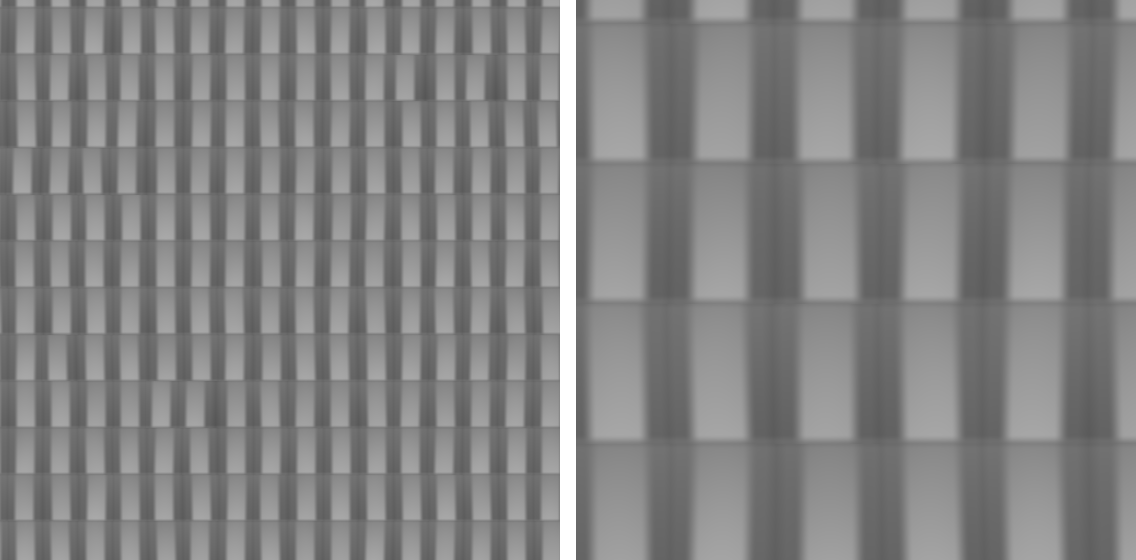
Left: the whole. Right: its middle third, enlarged.
Give the GLSL for this pattern, as a Shadertoy shader.

```glsl
const vec2 TILES = vec2(16.0, 12.0);

// Random pair per tile, wrapping at the canvas edges
vec2 tileHash(vec2 cell) {
    vec2 p = mod(cell, TILES);
    vec3 q = fract(vec3(p.xyx) * vec3(0.1031, 0.1030, 0.0973) + 0.17);
    q += dot(q, q.yzx + 33.33);
    return fract((q.xx + q.yz) * q.zy);
}

// Sideways slip of a tile: slight for most, strong to the left for a few
float tileShift(vec2 cell, float height) {
    vec2 rnd = tileHash(cell);
    float slip = 0.12 * smoothstep(0.93, 0.97, rnd.y);
    float tilt = (tileHash(cell + 5.0).x - 0.5) * (height - 0.5) * 0.07;
    return (rnd.x - 0.5) * 0.07 - slip + tilt;
}

void mainImage(out vec4 fragColor, in vec2 fragCoord) {
    vec2 uv = fragCoord / iResolution.xy;
    vec2 grid = uv * TILES + vec2(-0.23, 0.172);
    vec2 cell = floor(grid);
    vec2 local = fract(grid);

    // Distance to the nearest ridge axis, in tile widths
    float axisDist = 1.0;
    vec2 nearest = cell;
    for (int i = -1; i <= 1; i++) {
        vec2 neighbor = cell + vec2(float(i), 0.0);
        float d = abs(local.x - 0.5 - float(i) - tileShift(neighbor, local.y));
        if (d < axisDist) {
            axisDist = d;
            nearest = neighbor;
        }
    }

    // Light grows toward the lower lip, then eases into the next course
    float fall = pow(1.0 - local.y, 0.85) * smoothstep(0.0, 0.07, local.y);
    float ridge = smoothstep(0.345, 0.19, axisDist);
    float ridgeTone = mix(0.525, 0.655, fall) - 0.25 * axisDist * axisDist;
    ridgeTone += (tileHash(nearest + 9.0).y - 0.5) * 0.02;
    float channelTone = mix(0.45, 0.385, fall) - 0.3 * max(axisDist - 0.42, 0.0);
    float tone = mix(channelTone, ridgeTone, ridge);

    // Thin shadow where courses overlap
    float seam = min(local.y, 1.0 - local.y);
    tone -= 0.025 * exp(-seam * seam * 2500.0);

    // Faint weathering from layered sines with whole periods
    vec2 a = 6.2831853 * uv;
    tone += 0.004 * (sin(a.x * 5.0 + 2.0 * sin(a.y * 3.0)) + sin(a.y * 7.0 + sin(a.x * 11.0)));

    fragColor = vec4(vec3(tone), 1.0);
}
```
